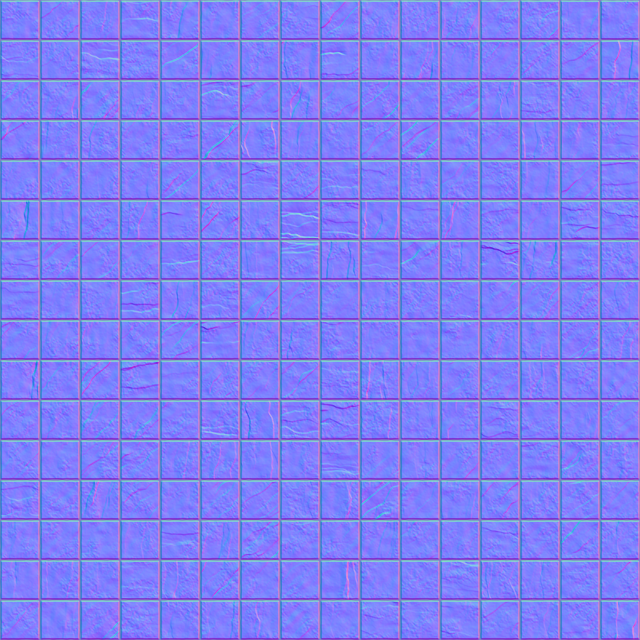
A three.js fragment shader for this texture map:

```glsl
varying vec2 vUv;

float hash(vec2 p) {
  vec3 a = fract(p.xyx * vec3(0.1031, 0.1030, 0.0973));
  a += dot(a, a.yzx + 33.33);
  return fract((a.x + a.y) * a.z);
}

float noise(vec2 p) {
  vec2 i = floor(p), f = fract(p);
  f = f * f * (3.0 - 2.0 * f);
  return mix(mix(hash(i), hash(i + vec2(1.0, 0.0)), f.x),
             mix(hash(i + vec2(0.0, 1.0)), hash(i + 1.0), f.x), f.y);
}

// Split slate: patchy grain plus broken ledges running along the tile's strike
float stoneHeight(vec2 q, vec2 id) {
  float kind = hash(id + 3.7);
  float strike = kind < 0.25 ? 0.0 : (kind < 0.62 ? 0.76 : 1.45);
  strike += 0.3 * (hash(id + 8.1) - 0.5);
  float c = cos(strike), s = sin(strike);
  vec2 r = mat2(c, -s, s, c) * (q - 0.5);
  vec2 seed = id * 17.0 + 50.0;

  float rough = smoothstep(0.25, 0.8, noise(q * 3.0 + seed + 61.0));
  float h = mix(0.003, 0.010, rough) * noise(q * 15.0 + seed);
  h += mix(0.002, 0.008, rough) * noise(q * 25.0 + seed + 5.3);
  h += 0.020 * noise(q * 5.0 + seed + 9.1);
  h += 0.012 * noise(r * vec2(2.0, 8.0) + seed + 30.0);

  float relief = mix(0.012, 0.085, pow(hash(id + 21.3), 1.6));
  for (int i = 0; i < 5; i++) {
    vec2 k = seed + float(i) * 7.3;
    float bend = 0.20 * noise(vec2(r.x * 2.5, 0.5) + k)
               + 0.04 * noise(vec2(r.x * 9.0, 4.5) + k) - 0.12;
    float d = r.y - 1.1 * (hash(k + 1.9) - 0.5) - bend;
    float broken = smoothstep(0.2, 0.65, noise(vec2(r.x * 2.0, 9.5) + k));
    float drop = relief * (hash(k + 6.2) - 0.5);
    h += drop * broken * smoothstep(-0.025, 0.025, d) * exp(-5.0 * abs(d));
  }
  return h;
}

// Bevel facing the high end of an axis, flattening at the joint's centre
vec2 bevel(vec2 x) {
  return smoothstep(0.935, 0.965, x) * (1.0 - smoothstep(0.972, 1.004, x));
}

void main() {
  vec2 p = vUv * 16.0;
  vec2 id = floor(p), q = fract(p);

  // Stone slope by central differences
  vec2 e = vec2(0.016, 0.0);
  vec2 tilt = vec2(stoneHeight(q - e.xy, id) - stoneHeight(q + e.xy, id),
                   stoneHeight(q - e.yx, id) - stoneHeight(q + e.yx, id)) / (2.0 * e.x);

  // Slightly worn tile edges, level where joints cross
  vec2 worn = q + (q - 0.5) * 0.02 * (noise(p * 9.0) - 0.5);
  vec2 fromEdge = 0.5 - abs(worn - 0.5);
  vec2 rim = bevel(worn) - bevel(1.0 - worn);
  rim *= smoothstep(0.0, 0.06, fromEdge.yx);
  float joint = 1.0 - smoothstep(0.01, 0.06, min(fromEdge.x, fromEdge.y));

  tilt = tilt * (1.0 - 0.8 * joint) + rim * vec2(0.66, 0.74);
  vec3 normal = normalize(vec3(tilt, 1.0));

  // Shaded joints shorten the depth channel
  normal.z *= 1.0 - 0.42 * joint;
  gl_FragColor = vec4(0.5 + 0.5 * normal, 1.0);
}
```
